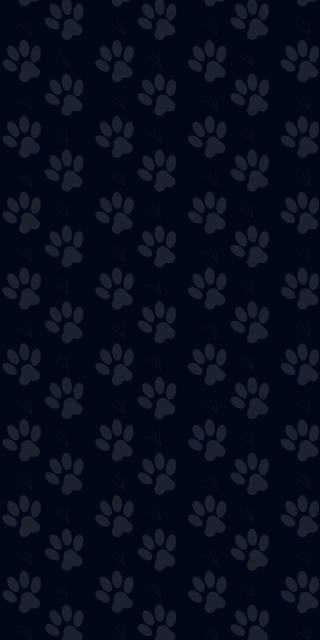
This pattern is drawn by a Shadertoy shader. Its source:

```glsl
// Dark wallpaper of tilted paw prints with faint three-line scratch marks.
// Two staggered columns share one tile; paws are ellipses plus a blended pad,
// scratches are thin segments meeting at a tip. Units: canvas width = 384.

const float CANVAS_WIDTH = 384.0;
const vec2 TILE = vec2(111.3, 91.0);
const vec3 NIGHT = vec3(0.0, 0.025, 0.087);
const vec3 SLATE = vec3(0.11, 0.13, 0.19);

// Approximate distance to an ellipse whose long axis points along angle
float ellipseDist(vec2 p, vec2 center, vec2 radii, float angle) {
    float c = cos(angle), s = sin(angle);
    vec2 q = p - center;
    q = vec2(c * q.x + s * q.y, c * q.y - s * q.x);
    float k = length(q / radii);
    float gradient = length(q / (radii * radii));
    return k * (k - 1.0) / max(gradient, 1e-4);
}

float segmentDist(vec2 p, vec2 a, vec2 b) {
    vec2 ab = b - a;
    float t = clamp(dot(p - a, ab) / dot(ab, ab), 0.0, 1.0);
    return length(p - a - ab * t);
}

float smoothUnion(float a, float b, float k) {
    float h = max(k - abs(a - b), 0.0) / k;
    return min(a, b) - 0.25 * k * h * h;
}

// Heel pad: a round top blended into two lower lobes
float padDist(vec2 p) {
    float top = length(p - vec2(30.3, 33.0)) - 8.0;
    float leftLobe = length(p - vec2(26.3, 44.0)) - 6.5;
    float rightLobe = length(p - vec2(38.5, 38.7)) - 6.5;
    return smoothUnion(smoothUnion(top, leftLobe, 5.0), rightLobe, 5.0);
}

// Four toes fanned around the pad, y pointing down
float pawDist(vec2 p) {
    float d = padDist(p);
    d = min(d, ellipseDist(p, vec2(8.7, 30.7), vec2(9.8, 5.7), 0.60));
    d = min(d, ellipseDist(p, vec2(12.8, 16.2), vec2(10.2, 5.9), 1.02));
    d = min(d, ellipseDist(p, vec2(26.2, 10.4), vec2(10.3, 6.0), 1.48));
    return min(d, ellipseDist(p, vec2(40.0, 17.0), vec2(10.2, 5.9), 1.75));
}

// Three strokes converging on the tip at the origin
float scratchDist(vec2 p) {
    float d = segmentDist(p, vec2(-15.5, -11.8), vec2(-0.6, -0.4));
    d = min(d, segmentDist(p, vec2(-9.6, -17.0), vec2(0.0)));
    return min(d, segmentDist(p, vec2(-2.0, -15.5), vec2(0.0, -0.6)));
}

float coverage(float d, float pixel) {
    return clamp(0.5 - d / pixel, 0.0, 1.0);
}

void mainImage(out vec4 fragColor, in vec2 fragCoord) {
    float pixel = CANVAS_WIDTH / iResolution.x;
    vec2 p = vec2(fragCoord.x, iResolution.y - fragCoord.y) * pixel;

    // Two staggered columns per tile
    float ink = 0.0;
    for (int i = 0; i < 2; i++) {
        float column = float(i);
        vec2 origin = vec2(3.0, 48.0) + column * vec2(51.0, 40.4);
        vec2 local = mod(p - origin + 2.0, TILE) - 2.0;
        vec2 tip = vec2(35.0, 84.0) - column * vec2(7.7, 2.0);
        float paw = coverage(pawDist(local), pixel);
        float scratch = 0.55 * coverage(scratchDist(local - tip) - 0.3, pixel);
        ink = max(ink, max(paw, scratch));
    }

    fragColor = vec4(mix(NIGHT, SLATE, ink), 1.0);
}
```
